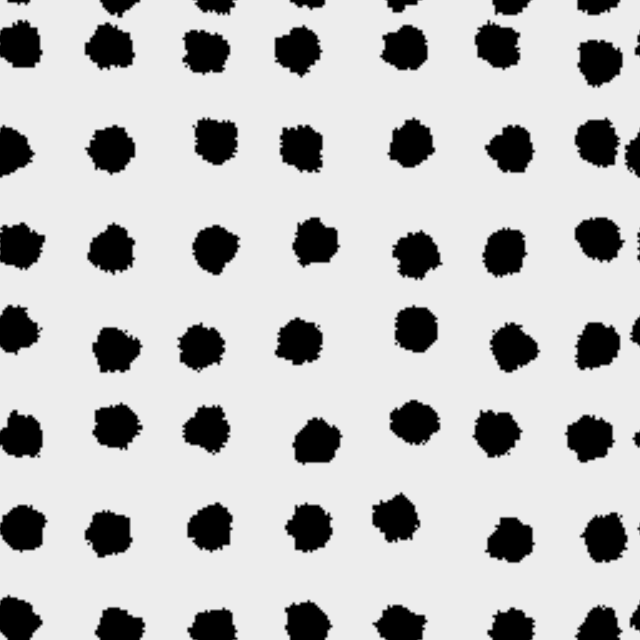
A three.js fragment shader for this pattern:

```glsl
// Seven by seven grid of jittered, ragged black ink dots on pale grey, wrapping at the borders.
#define COUNT 7.0
#define ORIGIN vec2(0.029, 0.023)
#define PITCH vec2(0.151, 0.149)
#define JITTER 0.019
#define RADIUS 0.0353
#define LUMPS 0.14
#define JAG 0.0055
#define GRAIN 256.0
#define SEED 3.7
#define PAPER vec3(0.93)
#define INK vec3(0.0)

varying vec2 vUv;

float hash(vec2 p) {
  return fract(sin(dot(p, vec2(127.1, 311.7)) + SEED) * 43758.5453);
}

// Signed distance to a lumpy blob whose outline is a sum of random harmonics
float blob(vec2 d, vec2 id) {
  float angle = atan(d.y, d.x);
  float outline = 1.0;
  for (int i = 2; i < 8; i++) {
    float n = float(i);
    float amount = hash(id + n * 5.3);
    float phase = 6.2832 * hash(id + n * 9.1 + 40.0);
    outline += LUMPS * amount * inversesqrt(n) * sin(n * angle + phase);
  }
  return length(d) - RADIUS * outline;
}

// Ink of one grain: 1 inside a dot, 0 on paper
float grainInk(vec2 grain) {
  grain = mod(grain, GRAIN);
  vec2 p = fract((grain + 0.5) / GRAIN - ORIGIN);
  vec2 corner = floor(p / PITCH);
  float jag = JAG * (hash(grain + 0.31) - 0.5);
  float ink = 0.0;

  // The four dots around this grain, with the grid wrapped
  for (int j = 0; j < 2; j++) {
    for (int i = 0; i < 2; i++) {
      vec2 id = mod(corner + vec2(float(i), float(j)), COUNT);
      vec2 offset = vec2(hash(id + 11.0), hash(id + 23.0)) * 2.0 - 1.0;
      vec2 d = p - id * PITCH - JITTER * offset;
      d -= floor(d + 0.5);
      if (length(d) < 2.0 * RADIUS) {
        ink = max(ink, step(blob(d, id) + jag, 0.0));
      }
    }
  }
  return ink;
}

void main() {
  // Blend neighbouring grains for soft stepped edges
  vec2 g = vUv * GRAIN - 0.5;
  vec2 cell = floor(g);
  vec2 f = g - cell;
  float low = mix(grainInk(cell), grainInk(cell + vec2(1.0, 0.0)), f.x);
  float high = mix(grainInk(cell + vec2(0.0, 1.0)), grainInk(cell + 1.0), f.x);
  gl_FragColor = vec4(mix(PAPER, INK, mix(low, high, f.y)), 1.0);
}
```
